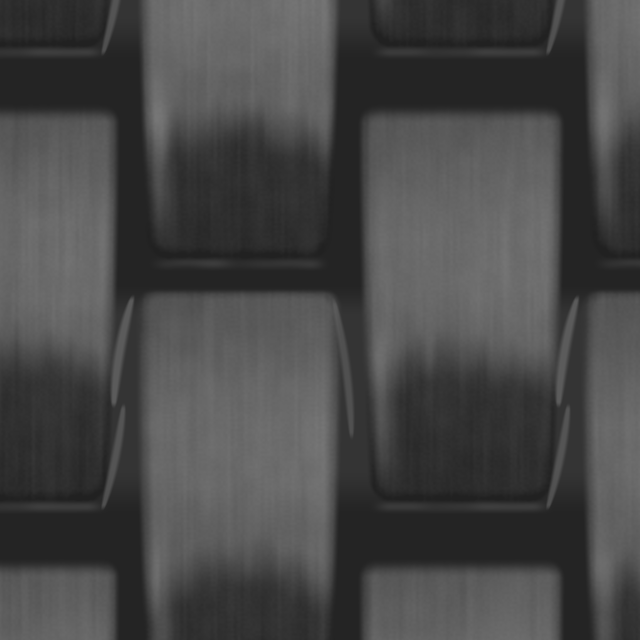
Reproduce this texture procedurally as a Shadertoy shader.

```glsl
// Dark brushed-metal mesh: columns of curved links, every other column shifted.
// Each column folds into one repeating cell, holding a rounded link with a
// lit crown and shaded foot; thin bright slivers fill the gaps between columns.

const float SPACING = 0.3475;   // distance between column centres
const float PERIOD = 0.71;      // distance between links in a column
const float FIRST_CENTRE = 0.026;
const float GAP_DARK = 0.14;
const float GAP_LIT = 0.205;

float hash(vec2 p) {
    return fract(sin(dot(p, vec2(127.1, 311.7))) * 43758.5453);
}

float noise(vec2 p) {
    vec2 i = floor(p), f = fract(p);
    f = f * f * (3.0 - 2.0 * f);
    return mix(mix(hash(i), hash(i + vec2(1, 0)), f.x),
               mix(hash(i + vec2(0, 1)), hash(i + vec2(1, 1)), f.x), f.y);
}

float roundedBox(vec2 p, vec2 halfSize, float radius) {
    vec2 d = abs(p) - halfSize + radius;
    return length(max(d, 0.0)) + min(max(d.x, d.y), 0.0) - radius;
}

// Soft band of given half width around a centre
float band(float x, float centre, float width) {
    return 1.0 - smoothstep(0.0, width, abs(x - centre));
}

// Cell of the nearest column of one parity: xy = position, zw = link id
vec4 columnCell(vec2 p, float parity, float top) {
    float column = 2.0 * round(((p.x - FIRST_CENTRE) / SPACING - parity) * 0.5) + parity;
    float row = floor((p.y - top) / PERIOD);
    return vec4(p.x - FIRST_CENTRE - column * SPACING,
                p.y - top - row * PERIOD, column, row);
}

// Vertical brushing with a little fine grain
float brushing(vec2 p) {
    return 0.022 * (noise(p * vec2(190.0, 9.0)) - 0.5)
         + 0.022 * (noise(p * vec2(75.0, 4.0)) - 0.5)
         + 0.020 * (noise(p * 32.0) - 0.5)
         + 0.014 * (noise(p * 260.0) - 0.5);
}

// Lays one link over the tone below it
float paintLink(float tone, vec4 cell, float len, float shadeStart, float topBlur) {
    vec2 q = cell.xy;
    float along = q.y / len;
    float halfWidth = 0.158 - 0.017 * along * along;
    float across = q.x / halfWidth;
    float vary = hash(cell.zw) - 0.5;

    // Crown light, then the shadow with a curved and ragged border
    float light = mix(0.345, 0.425, smoothstep(0.0, 0.22, q.y));
    light -= 0.05 * smoothstep(0.27, 0.42, q.y);
    light += 0.02 * vary + 0.015 * across;
    float ragged = 0.025 * (noise(q * vec2(60.0, 8.0) + cell.zw * 7.0) - 0.5);
    float border = shadeStart + 0.02 * vary + 0.04 * across * across + ragged;
    float shade = smoothstep(border, border + 0.10, q.y);
    float foot = mix(0.225, 0.175, smoothstep(0.5, 1.0, along));
    light = mix(light, foot, shade);

    // Bevels keep some light beside the shadow
    float bevel = band(across, -0.86, 0.24) + 0.35 * band(across, 0.93, 0.12);
    light += 0.13 * bevel * smoothstep(0.5, 0.75, along) * (1.0 - smoothstep(0.82, 1.0, along));

    float d = roundedBox(q - vec2(0.0, 0.5 * len), vec2(halfWidth, 0.5 * len), 0.035);
    light *= mix(0.68, 1.0, smoothstep(0.0, 0.022, -d));
    light += brushing(q + cell.zw * 3.7);
    float cover = smoothstep(0.005, -0.007, d) * smoothstep(0.0, topBlur, q.y);
    tone = mix(tone, light, cover);

    // Faint lip under the foot
    float lip = band(q.y, len + 0.008, 0.013) * smoothstep(0.145, 0.11, abs(q.x));
    return tone + 0.065 * lip * (0.5 + noise(q * vec2(25.0, 60.0)));
}

// Tapered bright sliver from a to b, bowed sideways
float sliver(vec2 q, vec2 a, vec2 b, float bow, float width) {
    float t = (q.y - a.y) / (b.y - a.y);
    float bulge = max(4.0 * t * (1.0 - t), 0.0);
    float x = q.x - mix(a.x, b.x, t) - bow * bulge;
    float w = width * sqrt(bulge) + 0.001;
    return smoothstep(w, w * 0.2, abs(x)) * smoothstep(0.0, 0.25, bulge);
}

void mainImage(out vec4 fragColor, in vec2 fragCoord) {
    vec2 p = fragCoord / iResolution.xy;
    p.y = 1.0 - p.y;    // links hang downward
    vec4 even = columnCell(p, 0.0, 0.159);
    vec4 odd = columnCell(p, 1.0, 0.449);

    // Gaps catch light beside the upper part of the odd links
    float lit = smoothstep(-0.01, 0.05, odd.y) * (1.0 - smoothstep(0.28, 0.36, odd.y));
    float tone = mix(GAP_DARK, GAP_LIT, lit);

    tone = paintLink(tone, odd, 0.665, 0.39, 0.012);
    tone = paintLink(tone, even, 0.625, 0.35, 0.035);

    // Slivers on both sides of the odd links
    float glint = sliver(odd.xy, vec2(-0.165, 0.010), vec2(-0.196, 0.19), -0.006, 0.011);
    glint += 0.8 * sliver(odd.xy, vec2(-0.180, 0.18), vec2(-0.214, 0.35), 0.004, 0.009);
    glint += 0.7 * sliver(odd.xy, vec2(0.147, 0.015), vec2(0.176, 0.24), 0.006, 0.009);
    tone = mix(tone, 0.41, 0.75 * min(glint, 1.0));

    fragColor = vec4(vec3(clamp(tone, 0.13, 0.5)), 1.0);
}
```
